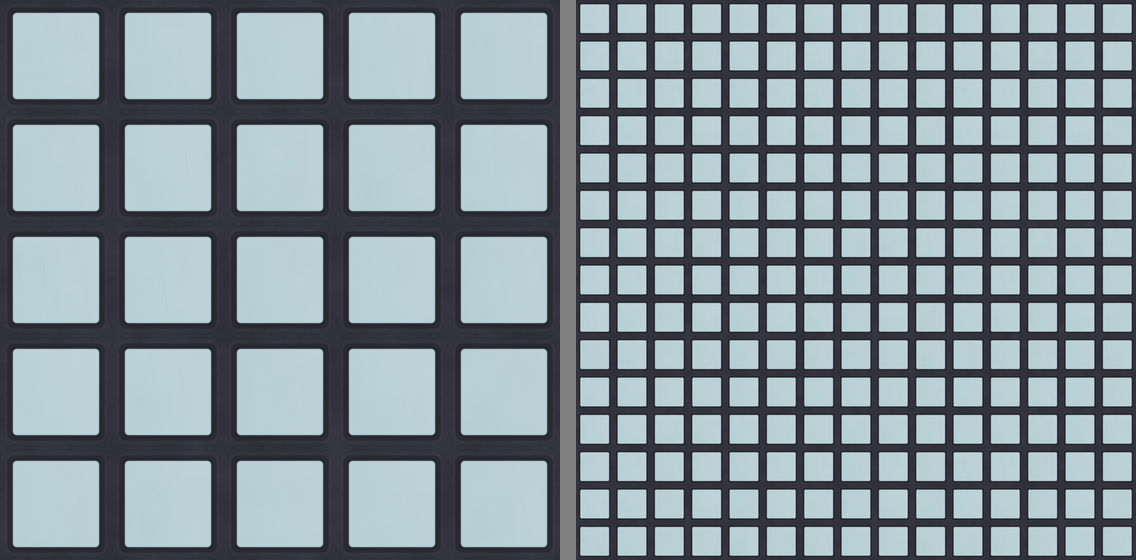
Left, the tile; right, the same tile 3 across and 3 down.
This pattern is drawn by a Shadertoy shader. Its source:

```glsl
float hash(vec2 p) {
    vec3 q = fract(p.xyx * vec3(0.1031, 0.1030, 0.0973));
    q += dot(q, q.yzx + 33.33);
    return fract((q.x + q.y) * q.z);
}

// Value noise on a lattice that wraps after 'period' cells
float wrapNoise(vec2 uv, vec2 period) {
    vec2 p = uv * period, i = floor(p), f = fract(p);
    f = f * f * (3.0 - 2.0 * f);
    vec2 a = mod(i, period), b = mod(i + 1.0, period);
    return mix(mix(hash(a), hash(vec2(b.x, a.y)), f.x),
               mix(hash(vec2(a.x, b.y)), hash(b), f.x), f.y);
}

float wrapFbm(vec2 uv, vec2 period) {
    float sum = 0.0, amp = 0.5;
    for (int k = 0; k < 4; k++) {
        sum += amp * wrapNoise(uv, period);
        period *= 2.0;
        amp *= 0.5;
    }
    return sum / 0.9375;
}

float roundedBox(vec2 p, float halfSize, float radius) {
    vec2 q = abs(p) - halfSize + radius;
    return length(max(q, 0.0)) + min(max(q.x, q.y), 0.0) - radius;
}

// Faint hairline, present in some panes only
float scratch(vec2 p, vec2 id, float px) {
    if (hash(id + 17.0) > 0.5) p = p.yx;
    p -= 0.4 * (vec2(hash(id + 31.0), hash(id + 47.0)) - 0.5);
    p.y += 0.08 * p.x + 0.3 * p.x * p.x;
    float line = 1.0 - smoothstep(0.0, 0.003 + px, abs(p.y));
    return line * smoothstep(0.16, 0.05, abs(p.x)) * step(0.6, hash(id + 5.0));
}

void mainImage(out vec4 fragColor, in vec2 fragCoord) {
    vec2 uv = fragCoord / iResolution.xy;
    vec2 id = floor(uv * 5.0), p = fract(uv * 5.0) - 0.5;
    float px = 5.0 / min(iResolution.x, iResolution.y);
    float pane = roundedBox(p, 0.386, 0.037);
    float recess = roundedBox(p, 0.433, 0.058);

    // Mottled frame with fine grain
    float mottle = wrapFbm(uv, vec2(20.0)) - 0.5;
    float grain = wrapNoise(uv, vec2(160.0)) - 0.5;
    vec3 frame = vec3(0.198, 0.198, 0.238) * (1.0 + 0.20 * mottle + 0.04 * grain);
    frame += vec3(0.016, 0.015, 0.018) * exp(-pow((recess - 0.014) / 0.012, 2.0));

    // Dark recess, deepest beside the pane
    vec3 rim = vec3(0.164, 0.163, 0.195) * (1.0 + 0.10 * mottle);
    rim *= 1.0 - 0.16 * exp(-pow(max(pane, 0.0) / 0.016, 2.0));
    float soft = max(0.011, 0.7 * px);
    vec3 col = mix(rim, frame, smoothstep(-soft, soft, recess));

    // Pale pane with a slight diagonal tint and wear
    vec3 glass = mix(vec3(0.713, 0.815, 0.838), vec3(0.742, 0.822, 0.846),
                     smoothstep(-0.6, 0.6, p.x + 0.4 * p.y));
    glass += 0.008 * (hash(id) - 0.5) + 0.016 * (wrapFbm(uv, vec2(15.0)) - 0.5);
    glass += 0.006 * (wrapNoise(uv, vec2(90.0, 10.0)) - 0.5);
    glass -= 0.022 * scratch(p, id, px);
    glass *= 1.0 - 0.05 * smoothstep(-0.018, 0.0, pane);
    col = mix(glass, col, smoothstep(-0.8 * px, 0.8 * px, pane));

    fragColor = vec4(col, 1.0);
}
```
